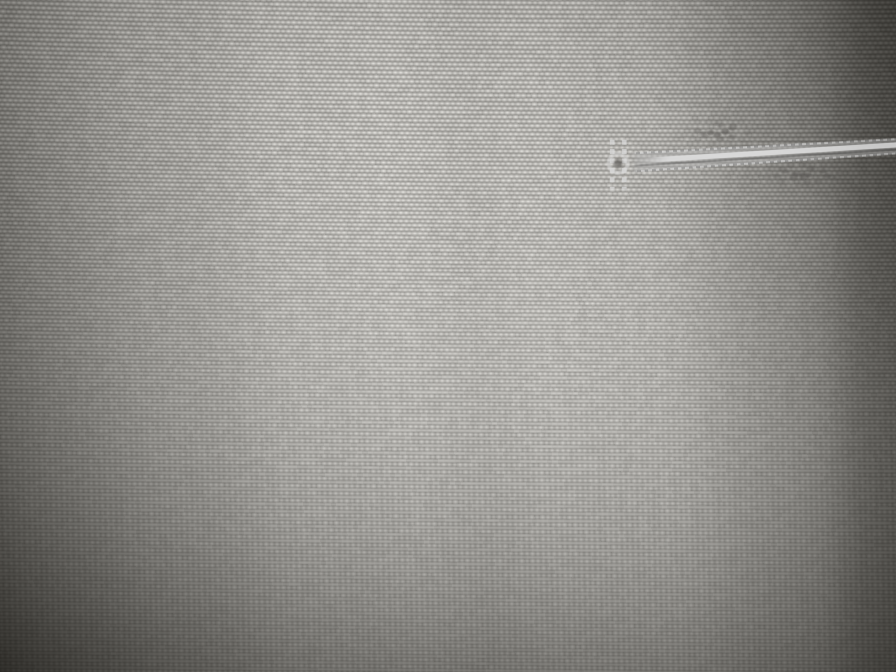
Write a Shadertoy shader that draws this texture.

```glsl
const float ROWS = 170.0;           // weave repeats down
const float COLUMNS = 165.0;        // weave repeats across
const float ROW_SPREAD = 0.13;      // wider rows toward the top
const float ROW_TILT = 0.012;
const float ROW_FAN = 0.022;        // extra slope toward the upper left
const float COLUMN_LEAN = 0.015;
const float WEAVE_DEPTH = 0.18;
const float YARN_WEAR = 0.07;
const float PEAK_LIGHT = 0.715;
const vec2 LIGHT_CENTER = vec2(0.53, 0.62);
const float RIDGE_LEAN = 0.12;      // light drifts left with height
const vec2 SEAM_START = vec2(0.920, 0.757);   // in canvas heights
const vec2 SEAM_END = vec2(1.345, 0.783);
const float SEAM_HALF_WIDTH = 0.0125;
const vec3 WARM_TINT = vec3(0.004, -0.002, -0.018);
const vec3 SEAM_COLOR = vec3(0.86, 0.86, 0.86);
const vec3 STAIN_COLOR = vec3(0.32, 0.31, 0.30);
const float TAU = 6.28318;

vec2 hash2(vec2 p) {
    p = vec2(dot(p, vec2(127.1, 311.7)), dot(p, vec2(269.5, 183.3)));
    return fract(sin(p) * 4375.85);
}

// Distance to the nearest scattered point
float cellular(vec2 p) {
    vec2 cell = floor(p);
    float nearest = 2.0;
    for (int y = -1; y <= 1; y++) {
        for (int x = -1; x <= 1; x++) {
            vec2 neighbor = cell + vec2(x, y);
            nearest = min(nearest, length(neighbor + hash2(neighbor) - p));
        }
    }
    return nearest;
}

// Soft band of given half width around zero
float band(float d, float halfWidth, float blur) {
    return 1.0 - smoothstep(halfWidth - blur, halfWidth + blur, abs(d));
}

// Soft round patch with the given radii
float patchAt(vec2 d, vec2 radii) {
    d /= radii;
    return exp(-dot(d, d));
}

// Broad pool of light with dim edges and faint upright folds
float lighting(vec2 uv) {
    vec2 d = uv - LIGHT_CENTER;
    d.x += RIDGE_LEAN * d.y;
    vec2 reach = vec2(d.x < 0.0 ? 0.67 : 0.53, d.y < 0.0 ? 0.82 : 1.0);
    vec2 falloff = pow(abs(d) / reach, vec2(2.8));
    float corner = 0.5 * falloff.x * falloff.y;
    float light = PEAK_LIGHT * exp(-falloff.x - falloff.y - corner);
    float folds = sin(uv.x * 19.0 + 0.6) + 0.6 * sin(uv.x * 43.0 + uv.y * 1.5);
    light *= 1.0 + 0.012 * folds;
    return light * (1.0 - 0.10 * smoothstep(0.91, 0.97, uv.x));
}

// Staggered yarn knots; zero on average, fading when too fine to resolve
float weave(vec2 uv) {
    float slope = ROW_TILT + ROW_FAN * (1.0 - uv.x) * uv.y;
    float rowPos = uv.y + ROW_SPREAD * uv.y * (1.0 - uv.y) + slope * uv.x;
    vec2 thread = vec2(uv.x + COLUMN_LEAN * uv.y, rowPos) * vec2(COLUMNS, ROWS);
    vec2 visible = 1.0 - smoothstep(0.42, 0.62, fwidth(thread));
    float row = floor(thread.y);
    float x = thread.x + 0.5 * mod(row, 2.0);
    float gap = -cos(TAU * thread.y) * visible.y;
    float knot = -cos(TAU * x) * visible.x * (0.65 + 0.35 * gap);
    float upright = -cos(TAU * thread.x) * visible.x;
    float wear = hash2(vec2(floor(x), row)).x - 0.5;

    // Rows stand out above, upright threads take over below
    float height = smoothstep(0.0, 0.85, uv.y);
    float rows = mix(0.40, 0.65, height) * gap;
    float columns = mix(0.32 * upright + 0.18 * knot, 0.45 * knot, height);
    return mix(0.75, 1.0, height) * (WEAVE_DEPTH * (rows + columns) + YARN_WEAR * wear);
}

// Stitched slit with a bright cord, dashed edges and a bar at its end
vec3 addSeam(vec3 color, vec2 p, float blur) {
    vec2 axis = normalize(SEAM_END - SEAM_START);
    vec2 d = p - SEAM_START;
    float along = dot(d, axis);
    float across = dot(d, vec2(-axis.y, axis.x));
    float inside = smoothstep(0.015, 0.035, along);
    float width = SEAM_HALF_WIDTH * mix(1.1, 0.85, along / 0.42);
    float fade = mix(1.0, 0.85, smoothstep(0.2, 0.42, along));

    float tape = band(across, width, blur) * inside;
    color = mix(color, SEAM_COLOR * 0.82, 0.5 * tape * fade);
    color *= 1.0 - 0.22 * band(across + 0.005, 0.0015, blur) * inside;
    float cord = band(across - 0.002, 0.0038, blur) * smoothstep(0.03, 0.08, along);
    color = mix(color, SEAM_COLOR, 0.95 * cord * fade);
    float stitch = smoothstep(-0.3, 0.3, sin(along * TAU / 0.011));
    float edge = band(abs(across) - width, 0.0016, blur) * inside;
    color = mix(color, SEAM_COLOR * mix(0.68, 1.0, stitch), 0.6 * edge * fade);

    // End bar: dashed uprights around a dark pucker
    float bar = band(abs(d.x) - 0.009, 0.0035, blur) * band(d.y, 0.040, 0.006);
    float dash = smoothstep(-0.5, 0.3, sin(d.y * TAU / 0.014));
    color = mix(color, SEAM_COLOR, 0.75 * bar * dash);
    color = mix(color, SEAM_COLOR, 0.5 * band(length(d) - 0.014, 0.003, 0.002));
    color = mix(color, STAIN_COLOR, 0.6 * (1.0 - smoothstep(0.002, 0.010, length(d))));

    // Smudges above the middle and below the outer part
    float smudge = max(patchAt(d - vec2(0.15, 0.046), vec2(0.04, 0.014)),
                       patchAt(d - vec2(0.28, -0.016), vec2(0.055, 0.014)));
    float speck = 1.0 - smoothstep(0.15, 0.6, cellular(p * vec2(70.0, 95.0)));
    return mix(color, STAIN_COLOR, 0.5 * speck * smudge * (1.0 - tape));
}

void mainImage(out vec4 fragColor, in vec2 fragCoord) {
    vec2 uv = fragCoord / iResolution.xy;
    vec2 p = fragCoord / iResolution.y;
    float mottle = 0.02 * (0.5 - cellular(p * 45.0));
    float shade = lighting(uv) * (1.0 + weave(uv) + mottle);
    vec3 color = addSeam(vec3(shade) + WARM_TINT, p, 0.75 / iResolution.y);
    fragColor = vec4(clamp(color, 0.0, 1.0), 1.0);
}
```
